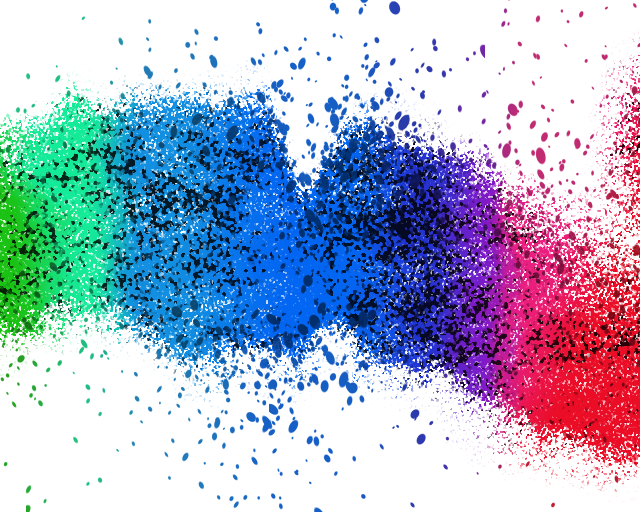
This background is drawn by a Shadertoy shader. Its source:

```glsl
// A rainbow burst of coloured powder, with grain and flying drops, on white.
#define RATIO 0.8          // height of the scene for a width of 1
#define GRAIN_SCALE 330.0  // grains across the width
#define CLOUD_SCALE 16.0   // frequency of the billows
#define EDGE_ROUGH 0.025   // how far billows push the cloud edge
#define DUST 0.28          // loose dust just outside the cloud
#define DARK_TONE 0.17     // brightness of shaded grains

vec3 hash3(vec2 p) {
    vec3 q = vec3(dot(p, vec2(127.1, 311.7)), dot(p, vec2(269.5, 183.3)), dot(p, vec2(419.2, 371.9)));
    return fract(sin(q) * 43758.5);
}

float blob(vec2 p, vec2 center, vec2 radius) {
    vec2 q = (p - center) / radius;
    return exp(-dot(q, q));
}

float bump(float x, float center, float width) {
    float q = (x - center) / width;
    return exp(-q * q);
}

// Layered sines, about -1 to 1
float billow(vec2 p) {
    float sum = 0.0, amp = 0.5;
    for (int i = 0; i < 5; i++) {
        p = mat2(0.8, 0.6, -0.6, 0.8) * p * 1.8 + 1.7;
        sum += amp * sin(p.x + 1.5 * sin(p.y));
        amp *= 0.62;
    }
    return sum;
}

// Smooth cellular noise, 0 to 1
float grain(vec2 p) {
    vec2 cell = floor(p);
    float sum = 0.0, total = 0.0;
    for (int j = -1; j <= 1; j++)
    for (int i = -1; i <= 1; i++) {
        vec2 c = cell + vec2(i, j);
        vec3 h = hash3(c);
        vec2 d = c + h.xy - p;
        float w = exp(-9.0 * dot(d, d));
        sum += w * h.z;
        total += w;
    }
    return sum / total;
}

// Heights above the top edge and below the bottom edge of the cloud
vec2 outside(vec2 p) {
    float x = p.x;
    float top = 0.555 + 0.07 * smoothstep(0.0, 0.13, x) - 0.045 * smoothstep(0.4, 0.5, x)
              - 0.1 * bump(x, 0.475, 0.035) - 0.23 * smoothstep(0.62, 1.0, x);
    float bottom = 0.295 + 0.03 * bump(x, 0.13, 0.05) - 0.05 * smoothstep(0.18, 0.3, x)
                 + 0.045 * bump(x, 0.52, 0.03) - 0.15 * smoothstep(0.55, 1.0, x);
    return vec2(p.y - top, bottom - p.y);
}

// Chance of a drop at a place
float scatter(vec2 p) {
    vec2 o = outside(p);
    vec2 away = max(o, 0.0);
    float above = 0.75 * bump(p.x, 0.54, 0.12) * exp(-away.x / 0.09)
                + 0.32 * smoothstep(0.7, 0.82, p.x) * exp(-away.x / 0.25)
                + 0.12 * exp(-away.x / 0.12);
    float below = (0.6 * bump(p.x, 0.42, 0.16) + 0.4 * smoothstep(0.35, 0.0, p.x) + 0.06)
                * exp(-away.y / 0.1);
    return above * smoothstep(-0.18, 0.0, o.x) + below * smoothstep(-0.1, 0.0, o.y);
}

// Coverage by tilted oval drops on a jittered grid
float drops(vec2 p, float size, float amount) {
    vec2 cell = floor(p / size);
    float cover = 0.0, blur = 0.7 / (iResolution.x * size);
    for (int j = -1; j <= 1; j++)
    for (int i = -1; i <= 1; i++) {
        vec2 c = cell + vec2(i, j);
        vec3 h = hash3(c + size * 900.0), k = hash3(c + 57.3);
        vec2 center = c + h.xy;
        vec2 d = p / size - center;
        d = vec2(d.x + (k.x - 0.5) * d.y, d.y * mix(0.55, 0.95, k.y));
        float radius = mix(0.13, 0.34, k.z);
        float present = step(h.z, amount * scatter(center * size));
        cover = max(cover, present * smoothstep(blur, -blur, length(d) - radius));
    }
    return cover;
}

// Hues from left to right
vec3 powderColor(vec2 p) {
    float left = p.x + 0.6 * max(p.y - 0.45, 0.0);
    vec3 c = mix(vec3(0.10, 0.76, 0.08), vec3(0.08, 0.92, 0.60), smoothstep(0.02, 0.13, left));
    c = mix(c, vec3(0.07, 0.56, 0.88), smoothstep(0.13, 0.23, p.x));
    c = mix(c, vec3(0.01, 0.40, 0.95), smoothstep(0.26, 0.45, p.x));
    c = mix(c, vec3(0.13, 0.20, 0.82), smoothstep(0.54, 0.66, p.x));
    c = mix(c, vec3(0.50, 0.10, 0.78), smoothstep(0.66, 0.76, p.x));
    c = mix(c, vec3(0.92, 0.12, 0.50), smoothstep(0.75, 0.82, p.x));
    return mix(c, vec3(0.92, 0.05, 0.15), smoothstep(0.82, 0.96, p.x + 0.4 * (0.35 - p.y)));
}

void mainImage(out vec4 fragColor, in vec2 fragCoord) {
    vec2 p = fragCoord / iResolution.xy * vec2(1.0, RATIO);
    float flow = smoothstep(0.74, 0.88, p.x) + smoothstep(0.14, 0.04, p.x);
    float cloud = billow(p * CLOUD_SCALE * vec2(1.0 - 0.5 * flow, 1.0));

    // Cloud density with a soft upper right and left
    vec2 o = outside(p) + EDGE_ROUGH * cloud;
    float soft = 0.035 + 0.13 * smoothstep(0.72, 0.95, p.x) + 0.05 * smoothstep(0.15, 0.0, p.x);
    float density = smoothstep(soft, -soft, o.x) * smoothstep(0.025, -0.035, o.y);
    density *= 0.86 + 0.22 * cloud + 0.25 * blob(p, vec2(0.5, 0.36), vec2(0.12, 0.12));
    density += DUST * exp(-max(max(o.x, o.y), 0.0) / 0.035) * (1.0 - density);
    density += 0.75 * blob(p, vec2(1.02, 0.57), vec2(0.06, 0.11));
    density += 0.2 * blob(p, vec2(0.84, 0.14), vec2(0.1, 0.06));

    // Stippled powder and its shaded grains
    float fine = grain(p * GRAIN_SCALE);
    float powder = smoothstep(fine - 0.2, fine + 0.2, density) * smoothstep(0.02, 0.12, density);
    float shade = 0.2 + 0.22 * cloud + 0.38 * blob(p, vec2(0.26, 0.48), vec2(0.08, 0.06))
                + 0.35 * blob(p, vec2(0.65, 0.36), vec2(0.11, 0.15))
                + 0.25 * blob(p, vec2(0.56, 0.52), vec2(0.08, 0.08))
                + 0.2 * blob(p, vec2(0.95, 0.26), vec2(0.16, 0.03))
                + 0.2 * blob(p, vec2(0.02, 0.42), vec2(0.1, 0.03))
                - 0.25 * blob(p, vec2(0.49, 0.31), vec2(0.06, 0.1)) - 0.1 * flow;
    float coarse = grain(p * GRAIN_SCALE * 0.6 + 31.0);
    float dark = smoothstep(coarse - 0.15, coarse + 0.15, shade);
    vec3 hue = powderColor(p + 0.015 * cloud);
    vec3 color = mix(vec3(1.0), hue * mix(1.0, DARK_TONE, dark), powder);

    // Flying drops, darker over the cloud
    float middle = bump(p.x, 0.5, 0.24);
    float drop = max(drops(p, 0.010, 0.7), drops(p, 0.016, 0.3 + 0.6 * middle));
    drop = max(drop, drops(p, 0.025, 0.8 * middle));
    color = mix(color, hue * mix(0.8, 0.4, clamp(density, 0.0, 1.0)), drop * 0.92);
    fragColor = vec4(color, 1.0);
}
```
